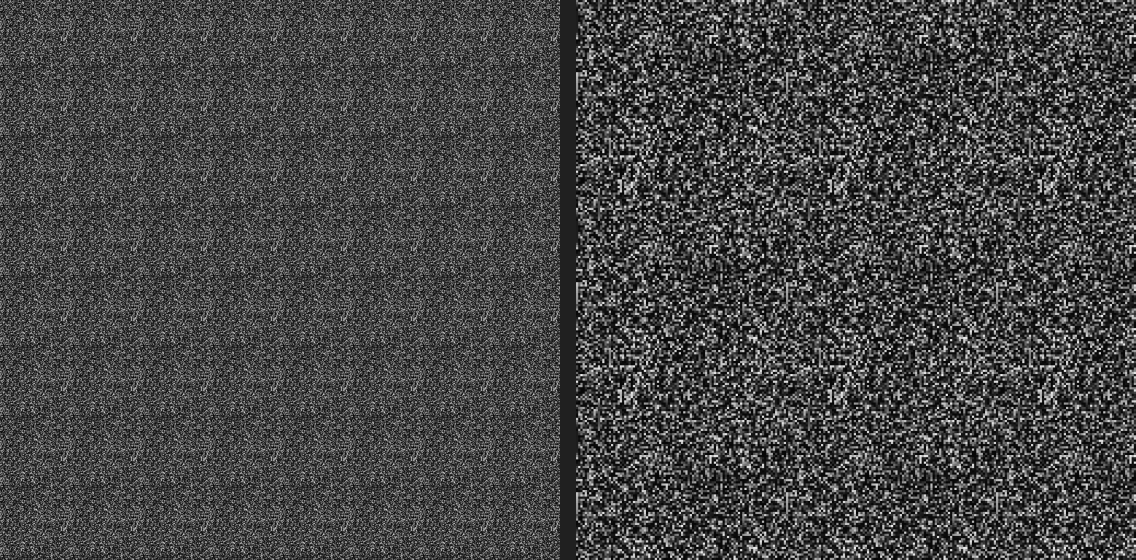
Left, the full canvas; right, a detail of the centre.
Write a WebGL 1 fragment shader that draws this texture.

```glsl
precision highp float;

uniform vec2 u_resolution;

const float REPEATS = 8.0;
const float GRAINS = 96.0;
const float SKEW = 2.4;
const vec3 BLACK = vec3(0.025);
const vec3 PALE = vec3(0.9);

float hash(vec2 p, float seed) {
  vec3 q = fract(vec3(p.xyx + seed) * vec3(0.1031, 0.1030, 0.0973));
  q += dot(q, q.yzx + 33.33);
  return fract((q.x + q.y) * q.z);
}

// Square grains that wrap around the tile, averaged over the pixel area.
float grainCoverage(vec2 tile, float grains, vec2 pixel) {
  vec2 low = tile * grains - 0.5 * pixel;
  vec2 high = low + pixel;
  float sum = 0.0;
  float area = 0.0;
  for (int j = 0; j < 7; j++) {
    for (int i = 0; i < 7; i++) {
      vec2 cell = floor(low) + vec2(float(i), float(j));
      vec2 overlap = max(min(high, cell + 1.0) - max(low, cell), 0.0);
      float weight = overlap.x * overlap.y;
      sum += weight * pow(hash(mod(cell, grains), 3.0), SKEW);
      area += weight;
    }
  }
  return sum / area;
}

// Smooth value noise that wraps at the period.
float softNoise(vec2 tile, vec2 period, float seed) {
  vec2 p = tile * period;
  vec2 cell = floor(p);
  vec2 f = smoothstep(0.0, 1.0, p - cell);
  vec2 a = mod(cell, period);
  vec2 b = mod(cell + 1.0, period);
  float low = mix(hash(a, seed), hash(vec2(b.x, a.y), seed), f.x);
  float high = mix(hash(vec2(a.x, b.y), seed), hash(b, seed), f.x);
  return mix(low, high, f.y);
}

// Soft spot that wraps around the tile.
float softSpot(vec2 tile, vec2 center, vec2 radius) {
  vec2 d = (fract(tile - center + 0.5) - 0.5) / radius;
  return exp(-dot(d, d));
}

// Uneven brightness shared by every repeat.
float tileTone(vec2 tile) {
  float patches = softNoise(tile, vec2(7.0), 11.0);
  float streaks = softNoise(tile, vec2(6.0, 24.0), 23.0);
  float tone = 0.98 + 0.12 * (patches - 0.5) + 0.08 * (streaks - 0.5);
  tone += 0.09 * softSpot(tile, vec2(0.4, 0.51), vec2(0.45, 0.08));
  tone += 0.06 * softSpot(tile, vec2(0.93, 0.5), vec2(0.05, 0.6));
  tone -= 0.35 * softSpot(tile, vec2(0.37, 0.06), vec2(0.12, 0.035));
  return tone;
}

void main() {
  vec2 tile = fract(gl_FragCoord.xy / u_resolution * REPEATS);
  vec2 pixel = REPEATS * GRAINS / u_resolution;

  float speck = grainCoverage(tile, GRAINS, pixel);
  vec3 color = mix(BLACK, PALE, speck) * tileTone(tile);
  gl_FragColor = vec4(clamp(color, 0.0, 1.0), 1.0);
}
```
